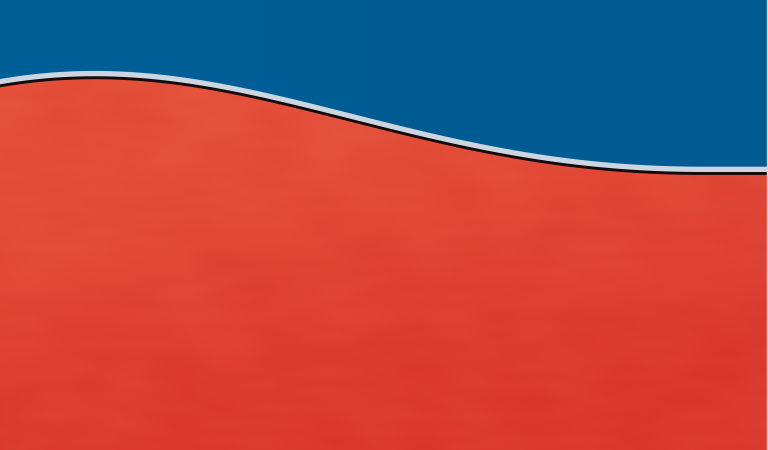
Give the GLSL for this background, as a Shadertoy shader.

```glsl
const vec3 SKY_LEFT = vec3(0.00, 0.37, 0.59);
const vec3 SKY_RIGHT = vec3(0.00, 0.355, 0.575);
const vec3 WALL_HIGH = vec3(0.89, 0.31, 0.225);
const vec3 WALL_LOW = vec3(0.86, 0.225, 0.18);
const vec3 TRIM = vec3(0.80, 0.84, 0.88);
const vec3 SHADOW = vec3(0.09, 0.04, 0.05);
const float PI = 3.14159265;
const float WAVE_MIDDLE = 0.7242;
const float WAVE_HEIGHT = 0.1064;
const vec3 WAVE_PHASE = vec3(-0.59, 4.9, -0.9); // offset, linear, quadratic
const float TRIM_WIDTH = 0.0118;
const float SHADOW_WIDTH = 0.0066;
const float MARGIN_WIDTH = 0.0016;
const float MOTTLE = 0.022;
const float WEAVE = 0.012;

vec2 gradientAt(vec2 cell) {
    float angle = 2.0 * PI * fract(sin(dot(cell, vec2(127.1, 311.7))) * 43758.5);
    return vec2(cos(angle), sin(angle));
}

float gradientNoise(vec2 p) {
    vec2 cell = floor(p);
    vec2 f = fract(p);
    vec2 blend = f * f * f * (f * (f * 6.0 - 15.0) + 10.0);
    float a = dot(gradientAt(cell), f);
    float b = dot(gradientAt(cell + vec2(1, 0)), f - vec2(1, 0));
    float c = dot(gradientAt(cell + vec2(0, 1)), f - vec2(0, 1));
    float d = dot(gradientAt(cell + vec2(1, 1)), f - vec2(1, 1));
    return mix(mix(a, b, blend.x), mix(c, d, blend.x), blend.y);
}

// Skewed cosine that levels out at its trough
float waveLine(float x) {
    float phase = WAVE_PHASE.x + x * (WAVE_PHASE.y + x * WAVE_PHASE.z);
    return WAVE_MIDDLE + WAVE_HEIGHT * cos(min(phase, PI));
}

float above(float distance, float pixel) {
    return clamp(distance / pixel + 0.5, 0.0, 1.0);
}

void mainImage(out vec4 fragColor, in vec2 fragCoord) {
    vec2 uv = fragCoord / iResolution.xy;
    vec2 pixel = 1.0 / iResolution.xy;
    vec2 p = vec2(uv.x * iResolution.x / iResolution.y, uv.y);
    float height = uv.y - waveLine(uv.x);

    // Painted wall with faint mottling and horizontal strokes
    float light = smoothstep(0.0, 0.75, uv.y - 0.22 * (uv.x - 0.3));
    vec3 wall = mix(WALL_LOW, WALL_HIGH, light);
    float grain = MOTTLE * gradientNoise(p * 6.0)
                + WEAVE * gradientNoise(p * vec2(9.0, 32.0));
    wall += grain * vec3(0.6, 1.0, 0.8);

    // Flat sky
    vec3 sky = mix(SKY_LEFT, SKY_RIGHT, smoothstep(0.0, 0.7, uv.x));

    // Shadow and pale trim along the crest
    vec3 color = mix(wall, SHADOW, above(height + SHADOW_WIDTH, pixel.y));
    color = mix(color, TRIM, above(height, pixel.y));
    color = mix(color, sky, above(height - TRIM_WIDTH, pixel.y));

    // Thin pale margin on the right
    color = mix(color, TRIM, above(uv.x - 1.0 + MARGIN_WIDTH, pixel.x));
    fragColor = vec4(color, 1.0);
}
```
